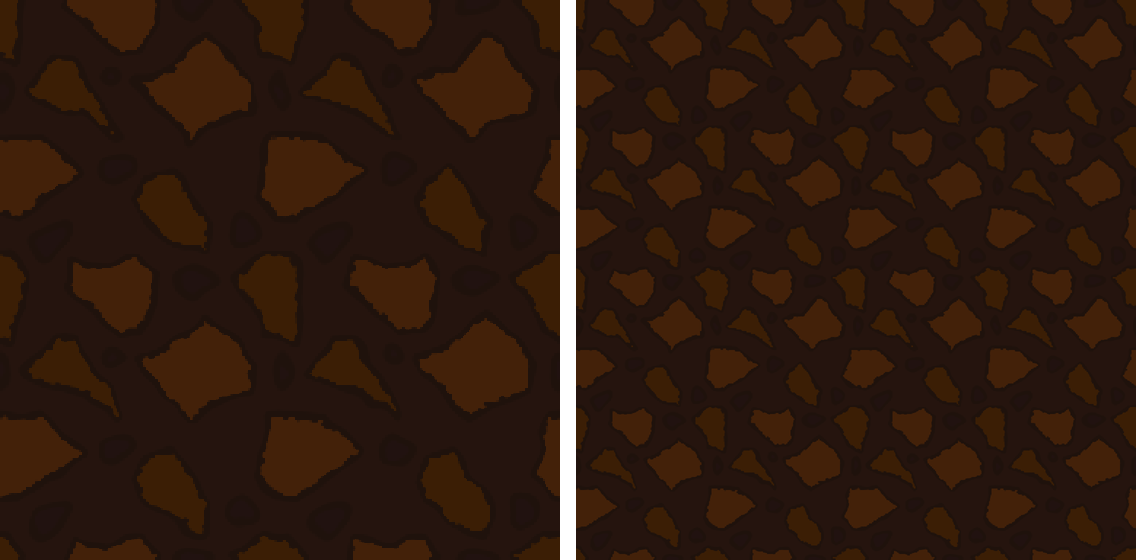
Left: one tile. Right: repeated 2 by 2.
Give the GLSL for this pattern, as a three.js fragment shader.

```glsl
// Brown stones and small dark pebbles set in dark earth, on a tile repeated two by two.
// Stones are polygon distances, pebbles are lobed ellipses; wrapping noise bends each
// copy differently, and a coarse snapped grid gives the outlines their stepped edges.

varying vec2 vUv;

const float REPEATS = 2.0;        // tiles across and down
const float TILE = 100.0;         // length units in one tile
const float CELLS = 192.0;        // edge steps across the canvas
const float STEP_SHARPNESS = 2.7; // crispness of each step
const float WOBBLE_CELLS = 26.0;  // broad bends across the canvas
const float WOBBLE = 1.5;         // strength of the bends
const float CHIP_CELLS = 96.0;    // fine chips across the canvas
const float CHIP = 0.9;           // strength of the chips
const float RIM_WIDTH = 2.3;
const float EDGE_SOFT = 0.22;
const float RIM_SOFT = 0.5;

const vec3 EARTH = vec3(0.147, 0.080, 0.056);
const vec3 RIM = vec3(0.122, 0.070, 0.047);
const vec3 PEBBLE = vec3(0.130, 0.072, 0.063);
const vec3 LIGHT_STONE = vec3(0.262, 0.130, 0.035);
const vec3 DARK_STONE = vec3(0.230, 0.118, 0.018);

float hash(vec2 p) {
  vec3 q = fract(vec3(p.xyx) * 0.1031);
  q += dot(q, q.yzx + 33.33);
  return fract((q.x + q.y) * q.z);
}

// Value noise from -1 to 1 that wraps after the given number of cells.
float wrapNoise(vec2 uv, float cells, float seed) {
  vec2 p = uv * cells;
  vec2 i = floor(p);
  vec2 f = fract(p);
  f = f * f * (3.0 - 2.0 * f);
  vec2 lo = mod(i, cells) + seed;
  vec2 hi = mod(i + 1.0, cells) + seed;
  float bottom = mix(hash(lo), hash(vec2(hi.x, lo.y)), f.x);
  float top = mix(hash(vec2(lo.x, hi.y)), hash(hi), f.x);
  return 2.0 * mix(bottom, top, f.y) - 1.0;
}

// Offset from the nearest repeat of a centre.
vec2 around(vec2 p, vec2 centre) {
  return (fract((p - centre) / TILE + 0.5) - 0.5) * TILE;
}

// Adds one polygon side: x keeps squared distance, y the inside sign.
void side(vec2 p, vec2 a, vec2 b, inout vec2 field) {
  vec2 e = b - a;
  vec2 w = p - a;
  vec2 gap = w - e * clamp(dot(w, e) / dot(e, e), 0.0, 1.0);
  field.x = min(field.x, dot(gap, gap));
  bool above = p.y >= a.y;
  bool below = p.y < b.y;
  bool left = e.x * w.y > e.y * w.x;
  if ((above && below && left) || (!above && !below && !left)) field.y = -field.y;
}

float stone(vec2 p, vec2 a, vec2 b, vec2 c, vec2 d, vec2 e, vec2 f, vec2 g, vec2 h) {
  vec2 field = vec2(1.0e5, 1.0);
  side(p, a, b, field);
  side(p, b, c, field);
  side(p, c, d, field);
  side(p, d, e, field);
  side(p, e, f, field);
  side(p, f, g, field);
  side(p, g, h, field);
  side(p, h, a, field);
  return field.y * sqrt(field.x);
}

float pebble(vec2 p, vec2 radius, float tilt) {
  float c = cos(tilt);
  float s = sin(tilt);
  vec2 q = vec2(c * p.x + s * p.y, c * p.y - s * p.x) / radius;
  float lobes = 1.0 + 0.14 * cos(3.0 * atan(q.y, q.x));
  return (length(q) - lobes) * min(radius.x, radius.y);
}

void main() {
  // Stepped grid with a narrow blend between cells
  vec2 grid = vUv * CELLS;
  vec2 corner = floor(grid + 0.5);
  vec2 uv = (corner + clamp((grid - corner) * STEP_SHARPNESS, -0.5, 0.5)) / CELLS;

  // Irregularity that differs from tile to tile
  vec2 bend = vec2(wrapNoise(uv, WOBBLE_CELLS, 3.0), wrapNoise(uv, WOBBLE_CELLS, 71.0));
  vec2 p = uv * REPEATS * TILE + WOBBLE * bend;
  float chip = CHIP * wrapNoise(uv, CHIP_CELLS, 17.0);

  // Light stones: four-pointed, blunt arrowhead, notched block
  float light = stone(around(p, vec2(69.8, 68.2)), vec2(3, 18), vec2(13.5, 9.6), vec2(20, 0),
    vec2(18.7, -7.3), vec2(4.5, -12), vec2(-1.5, -17.7), vec2(-20.3, 2.6), vec2(-8.6, 6.3));
  light = min(light, stone(around(p, vec2(9.4, 37.5)), vec2(-13, 13), vec2(5.2, 12.5), vec2(18.7, 1),
    vec2(10.4, -6.3), vec2(-3.1, -14.8), vec2(-11, -13.5), vec2(-17.2, -6.5), vec2(-14, 4)));
  light = min(light, stone(around(p, vec2(40.4, 94.5)), vec2(-16, 4), vec2(-13, 11.7), vec2(-1.3, 10),
    vec2(10.4, 12.2), vec2(14.8, 7), vec2(13.8, -2.6), vec2(9, -11.7), vec2(2.6, -12.8)));

  // Dark stones: thin wedge, slanted oblong, hooked tooth
  float dark = stone(around(p, vec2(25.5, 66.1)), vec2(-15.6, 1), vec2(-6, 11.7), vec2(0.5, 11.7),
    vec2(5.2, 3.1), vec2(11.5, -5.2), vec2(16, -14.6), vec2(5.2, -6.5), vec2(-5.2, -3.1));
  dark = min(dark, stone(around(p, vec2(61.7, 24.5)), vec2(-12, 4), vec2(-8.3, 11.2), vec2(-1.3, 14.3),
    vec2(3, 9), vec2(12, -4.7), vec2(10.7, -14.3), vec2(4.7, -12.5), vec2(-8.3, -3.4)));
  dark = min(dark, stone(around(p, vec2(97.7, 94.5)), vec2(-13.5, 7), vec2(-2.6, 13.5), vec2(5.2, 13.3),
    vec2(9.6, 7), vec2(9, -4), vec2(6, -16), vec2(-2.6, -12.2), vec2(-6.5, -1.3)));

  // Pebbles in the gaps
  float small = pebble(around(p, vec2(40.1, 72.7)), vec2(1.2, 0.9), -0.5);
  small = min(small, pebble(around(p, vec2(0.5, 66.9)), vec2(1.5, 3.0), 0.0));
  small = min(small, pebble(around(p, vec2(41.7, 39.3)), vec2(4.0, 3.4), 0.1));
  small = min(small, pebble(around(p, vec2(87.0, 18.0)), vec2(3.8, 4.0), -0.2));
  small = min(small, pebble(around(p, vec2(17.7, 14.0)), vec2(5.2, 3.4), 0.7));
  small = min(small, pebble(around(p, vec2(69.3, 99.2)), vec2(4.6, 3.0), 0.1));

  // Layers from the earth up
  float nearest = min(min(light, dark), small) - RIM_WIDTH;
  vec3 colour = mix(RIM, EARTH, smoothstep(-RIM_SOFT, RIM_SOFT, nearest));
  colour = mix(PEBBLE, colour, smoothstep(-RIM_SOFT, RIM_SOFT, small));
  colour = mix(DARK_STONE, colour, smoothstep(-EDGE_SOFT, EDGE_SOFT, dark + chip));
  colour = mix(LIGHT_STONE, colour, smoothstep(-EDGE_SOFT, EDGE_SOFT, light + chip));
  gl_FragColor = vec4(colour, 1.0);
}
```
